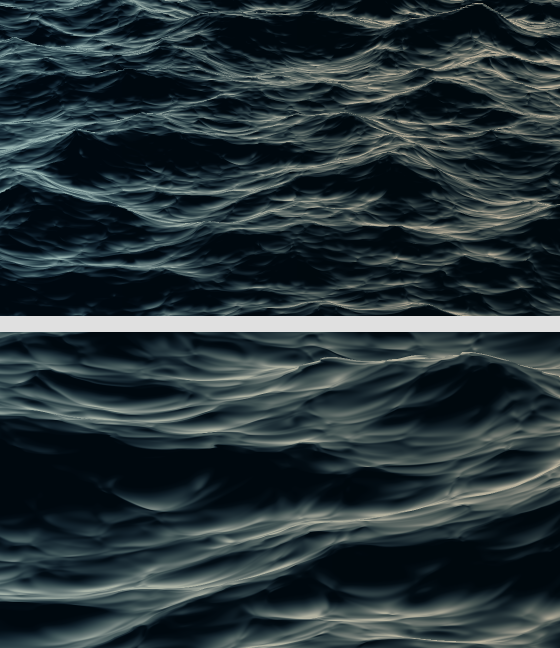
Top: the whole. Bottom: its middle third, enlarged.
Write a Shadertoy shader that draws this texture.

```glsl
// Choppy dark sea at dusk, seen from above through a long lens.
// A noise height field is ray marched; faces turned to the viewer go dark,
// while grazing ones mirror the pale horizon through a colour ramp.

// Camera
const float CAMERA_HEIGHT = 10.0;
const float PITCH = 0.42;
const float FIELD_OF_VIEW = 0.25;

// Waves
const int MARCH_STEPS = 30;
const int SHAPE_OCTAVES = 4;      // octaves that carve the silhouettes
const int RIPPLE_OCTAVES = 6;     // octaves that shade the surface
const float CREST_TOP = 0.9;
const float TROUGH_BOTTOM = -0.6;
const float BASE_FREQUENCY = 0.45;
const float LACUNARITY = 1.85;
const float BASE_STEEPNESS = 0.36;
const float STEEPNESS_DECAY = 0.8;
const float CREST_SHARPNESS = 1.5;
const float CHOP = 0.25;
const float CREST_STRETCH = 0.7;  // below 1 lengthens crests sideways

// Light
const float DARK_FACING = 0.77;   // facing slope where the gleam ends
const float TONE_STEP = 0.13;     // facing slope per ramp colour
const float PATCH_STRENGTH = 0.3;
const float PATCH_FREQUENCY = 0.18;
const vec3 COOL_TINT = vec3(0.86, 1.0, 1.05);
const vec3 WARM_TINT = vec3(1.08, 1.0, 0.93);
const vec3 SEA_RAMP[8] = vec3[8](
    vec3(0.00, 0.03, 0.055), vec3(0.01, 0.05, 0.08),
    vec3(0.07, 0.13, 0.17), vec3(0.16, 0.23, 0.26),
    vec3(0.27, 0.34, 0.35), vec3(0.40, 0.45, 0.45),
    vec3(0.55, 0.58, 0.56), vec3(0.70, 0.71, 0.66));

vec2 hashGradient(vec2 cell) {
    vec3 p = fract(cell.xyx * vec3(0.1031, 0.1030, 0.0973));
    p += dot(p, p.yzx + 33.33);
    return 2.0 * fract((p.xx + p.yz) * p.zy) - 1.0;
}

// Gradient noise: value in x, its derivatives in yz
vec3 gradientNoise(vec2 p) {
    vec2 i = floor(p), f = p - i;
    vec2 u = f * f * f * (f * (f * 6.0 - 15.0) + 10.0);
    vec2 du = 30.0 * f * f * (f * (f - 2.0) + 1.0);
    vec2 ga = hashGradient(i);
    vec2 gb = hashGradient(i + vec2(1, 0));
    vec2 gc = hashGradient(i + vec2(0, 1));
    vec2 gd = hashGradient(i + vec2(1, 1));
    float a = dot(ga, f);
    float b = dot(gb, f - vec2(1, 0));
    float c = dot(gc, f - vec2(0, 1));
    float d = dot(gd, f - vec2(1, 1));
    float value = mix(mix(a, b, u.x), mix(c, d, u.x), u.y);
    vec2 slope = mix(mix(ga, gb, u.x), mix(gc, gd, u.x), u.y)
        + du * (u.yx * (a - b - c + d) + vec2(b, c) - a);
    return vec3(value, slope);
}

// Sea surface: height in x, slopes in yz
vec3 seaSurface(vec2 ground, int octaves) {
    vec2 p = ground * vec2(CREST_STRETCH, 1.0);
    float frequency = BASE_FREQUENCY, steepness = BASE_STEEPNESS;
    float height = 0.0, angle = 0.25;
    vec2 slope = vec2(0.0);
    for (int i = 0; i < octaves; i++) {
        float c = cos(angle), s = sin(angle);
        mat2 turn = mat2(c, s, -s, c);
        vec3 n = gradientNoise(turn * p * frequency + 17.3 * float(i + 1));
        float crest = exp(CREST_SHARPNESS * n.x);
        vec2 octaveSlope = steepness * crest * (n.yz * turn);
        height += steepness / frequency * (crest - 1.0) / CREST_SHARPNESS;
        slope += octaveSlope;
        p -= CHOP * octaveSlope;   // bunch finer waves toward the crests
        frequency *= LACUNARITY;
        steepness *= STEEPNESS_DECAY;
        angle *= -1.1;
    }
    return vec3(height, slope * vec2(CREST_STRETCH, 1.0));
}

// Ground position where the ray first meets the sea
vec2 marchSea(vec3 ray) {
    float t = (CAMERA_HEIGHT - CREST_TOP) / -ray.y;
    float stepSize = (CREST_TOP - TROUGH_BOTTOM) / (-ray.y * float(MARCH_STEPS));
    float gap = 1.0, lastGap = 1.0;
    for (int i = 0; i < MARCH_STEPS; i++) {
        gap = CAMERA_HEIGHT + ray.y * t - seaSurface(ray.xz * t, SHAPE_OCTAVES).x;
        if (gap < 0.0) break;
        lastGap = gap;
        t += stepSize;
    }
    if (gap < 0.0) t -= stepSize * gap / (gap - lastGap);
    return ray.xz * t;
}

vec3 seaColor(vec2 uv) {
    float c = cos(PITCH), s = sin(PITCH);
    vec3 ray = vec3(0.0, -s, c) + FIELD_OF_VIEW * vec3(uv.x, uv.y * c, uv.y * s);
    vec2 ground = marchSea(ray);
    vec2 slope = seaSurface(ground, RIPPLE_OCTAVES).yz;
    float facing = (dot(slope, ray.xz) - ray.y) / length(ray.xz);
    facing += PATCH_STRENGTH * gradientNoise(ground * PATCH_FREQUENCY + 5.7).x;
    float tone = clamp((DARK_FACING - max(facing, 0.0)) / TONE_STEP + 1.0, 0.0, 6.999);
    int index = int(tone);
    vec3 color = mix(SEA_RAMP[index], SEA_RAMP[index + 1], fract(tone));
    return color * mix(COOL_TINT, WARM_TINT, smoothstep(-0.8, 0.5, uv.x));
}

void mainImage(out vec4 fragColor, in vec2 fragCoord) {
    // Four samples per pixel smooth the crest edges
    vec3 color = vec3(0.0);
    for (int i = 0; i < 4; i++) {
        vec2 offset = vec2(i % 2, i / 2) * 0.5 - 0.25;
        color += seaColor((fragCoord + offset - 0.5 * iResolution.xy) / iResolution.y);
    }
    fragColor = vec4(0.25 * color, 1.0);
}
```
